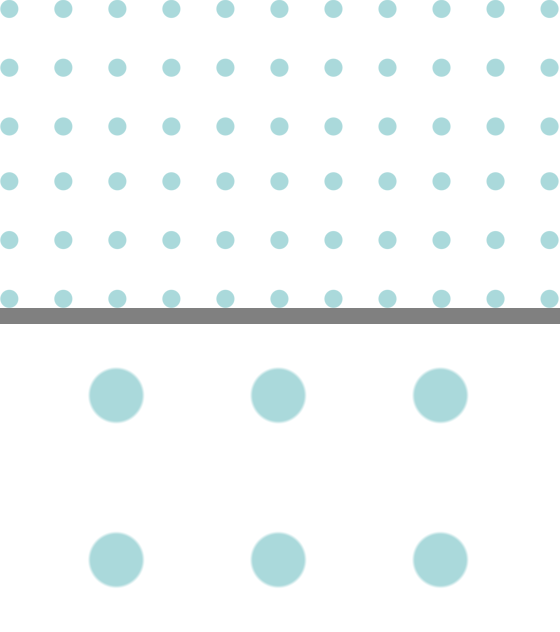
Top, the full canvas; bottom, a detail of the centre.
This pattern is drawn by a Shadertoy shader. Its source:

```glsl
#define COLUMN_PITCH 0.1754
#define ROW_PITCH 0.1908
#define MIDDLE_GAP 0.1780
#define SIDE_COLUMNS 5.0
#define SIDE_ROWS 3.0
#define DOT_RADIUS 0.0293
#define EDGE_SOFTNESS 0.0022
#define GRID_CENTER vec2(-0.0018, 0.0004)
#define PAPER_COLOR vec3(1.0)
#define DOT_COLOR vec3(0.667, 0.851, 0.859)

// Offset to the nearest dot; rows mirror about the narrower middle gap
vec2 nearestDotOffset(vec2 p) {
    float column = clamp(round(p.x / COLUMN_PITCH), -SIDE_COLUMNS, SIDE_COLUMNS);
    float height = abs(p.y) - 0.5 * MIDDLE_GAP;
    float row = clamp(round(height / ROW_PITCH), 0.0, SIDE_ROWS - 1.0);
    return vec2(p.x - column * COLUMN_PITCH, height - row * ROW_PITCH);
}

float circleDistance(vec2 p, float radius) {
    return length(p) - radius;
}

void mainImage(out vec4 fragColor, in vec2 fragCoord) {
    // Centered coordinates, one unit per canvas height
    vec2 p = (fragCoord - 0.5 * iResolution.xy) / iResolution.y - GRID_CENTER;

    // Flat dots with a soft rim at least one pixel wide
    float rim = max(EDGE_SOFTNESS, 0.75 / iResolution.y);
    float dist = circleDistance(nearestDotOffset(p), DOT_RADIUS);
    float coverage = 1.0 - smoothstep(-rim, rim, dist);

    fragColor = vec4(mix(PAPER_COLOR, DOT_COLOR, coverage), 1.0);
}
```
